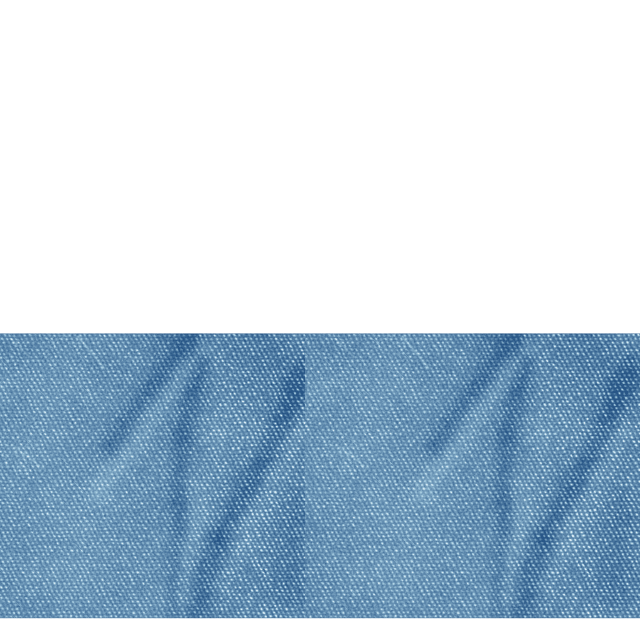
A Shadertoy shader for this texture:

```glsl
const float CLOTH_BOTTOM = 0.034;
const float CLOTH_TOP = 0.479;
const float SEAM_X = 0.477;
const float TILE_SHIFT = 0.507;

vec2 hash2(vec2 cell) {
    vec3 h = fract(cell.xyx * vec3(0.1031, 0.1030, 0.0973));
    h += dot(h, h.yzx + 33.33);
    return fract((h.xx + h.yz) * h.zy);
}

// Gradient noise, roughly -0.7 to 0.7
float gradientNoise(vec2 p) {
    vec2 i = floor(p), f = p - i;
    vec2 u = f * f * f * (f * (f * 6.0 - 15.0) + 10.0);
    vec2 e = vec2(0.0, 1.0);
    float a = dot(hash2(i) * 2.0 - 1.0, f);
    float b = dot(hash2(i + e.yx) * 2.0 - 1.0, f - e.yx);
    float c = dot(hash2(i + e.xy) * 2.0 - 1.0, f - e.xy);
    float d = dot(hash2(i + e.yy) * 2.0 - 1.0, f - e.yy);
    return mix(mix(a, b, u.x), mix(c, d, u.x), u.y);
}

float cloudNoise(vec2 p) {
    float sum = 0.0, amp = 0.6;
    for (int i = 0; i < 3; i++) {
        sum += amp * gradientNoise(p);
        p = p * 2.03 + 17.3;
        amp *= 0.55;
    }
    return sum;
}

// Soft ridge around a segment
float crease(vec2 p, vec2 a, vec2 b, float width) {
    vec2 ab = b - a;
    float t = clamp(dot(p - a, ab) / dot(ab, ab), 0.0, 1.0);
    vec2 d = (p - a - ab * t) / width;
    return exp(-dot(d, d));
}

float foldShade(vec2 p) {
    p += 0.006 * vec2(gradientNoise(p * 18.0), gradientNoise(p * 18.0 + 40.0));
    // Shadowed valleys
    float dark = crease(p, vec2(0.300, 0.475), vec2(0.172, 0.303), 0.019);
    dark += 0.5 * crease(p, vec2(0.245, 0.470), vec2(0.290, 0.475), 0.030);
    dark += max(crease(p, vec2(0.313, 0.435), vec2(0.282, 0.310), 0.018),
                0.8 * crease(p, vec2(0.282, 0.310), vec2(0.277, 0.180), 0.016));
    dark += max(crease(p, vec2(0.480, 0.430), vec2(0.420, 0.295), 0.021),
                crease(p, vec2(0.420, 0.295), vec2(0.345, 0.165), 0.019));
    dark += 0.8 * crease(p, vec2(0.340, 0.150), vec2(0.308, 0.045), 0.020);
    dark += 0.6 * crease(p, vec2(0.280, 0.160), vec2(0.265, 0.045), 0.013);
    dark += 0.45 * crease(p, vec2(0.400, 0.465), vec2(0.460, 0.400), 0.050);
    dark += 0.5 * crease(p, vec2(0.465, 0.210), vec2(0.450, 0.070), 0.030);
    // Lit ridges
    float light = max(crease(p, vec2(0.318, 0.455), vec2(0.245, 0.365), 0.014),
                      crease(p, vec2(0.245, 0.365), vec2(0.155, 0.230), 0.020));
    light += 0.8 * crease(p, vec2(0.312, 0.230), vec2(0.283, 0.070), 0.015);
    light += 0.7 * crease(p, vec2(0.465, 0.320), vec2(0.345, 0.090), 0.018);
    light += 0.4 * crease(p, vec2(0.350, 0.360), vec2(0.335, 0.270), 0.028);
    light += 0.55 * crease(p, vec2(0.040, 0.290), vec2(0.130, 0.120), 0.100);
    light += 0.35 * crease(p, vec2(0.050, 0.410), vec2(0.110, 0.390), 0.040);
    return 0.18 * light - 0.27 * dark;
}

// Slanted bright stitches on staggered rows
float twill(vec2 p, vec2 pitch) {
    vec2 q = p / pitch;
    q += 0.35 * vec2(gradientNoise(p * 60.0), gradientNoise(p * 60.0 + 9.0));
    float row = floor(q.y);
    q.x += row * 0.38;
    vec2 d = fract(q) - 0.5;
    d.x += 0.22 * d.y;
    float strength = 0.5 + hash2(vec2(floor(q.x), row)).x;
    return strength * exp(-14.0 * d.x * d.x - 8.0 * d.y * d.y) - 0.29;
}

// Thin pale threads running down to the right
float slubs(vec2 p) {
    vec2 along = vec2(p.x - p.y, p.x + p.y) * 0.7071;
    float threads = smoothstep(0.30, 0.60, gradientNoise(along * vec2(28.0, 330.0)));
    return threads * smoothstep(0.34, 0.10, p.x);
}

vec3 denim(vec2 p) {
    float tone = 0.47 + foldShade(p) + 0.16 * cloudNoise(p * 14.0);
    float contrast = 0.65 + 0.25 * smoothstep(0.25, 0.42, p.x);
    tone += contrast * twill(p, vec2(0.0078, 0.0057));
    tone += 0.32 * gradientNoise(p * 260.0) + 0.22 * gradientNoise(p * 430.0);
    tone += 0.22 * slubs(p);
    tone += 0.35 * crease(p, vec2(0.122, 0.474), vec2(0.163, 0.425), 0.0017);
    tone += 0.25 * crease(p, vec2(0.018, 0.470), vec2(0.045, 0.443), 0.0017);
    tone += 0.25 * crease(p, vec2(0.025, 0.300), vec2(0.065, 0.270), 0.0017);
    tone -= 0.12 * smoothstep(CLOTH_TOP - 0.005, CLOTH_TOP, p.y);
    vec3 indigo = vec2(0.20, 0.0).xyy + vec3(0.0, 0.38, 0.56);
    vec3 faded = vec3(0.64, 0.79, 0.87);
    vec3 color = mix(indigo, faded, clamp(tone, -0.1, 1.0));
    return mix(color, vec3(0.86, 0.92, 0.95), smoothstep(0.95, 1.4, tone));
}

void mainImage(out vec4 fragColor, in vec2 fragCoord) {
    vec2 uv = fragCoord / iResolution.xy;
    float pixel = 0.7 / iResolution.y;

    // Two neighbouring swatches meet at the seam
    vec2 p = vec2(uv.x - TILE_SHIFT * step(SEAM_X, uv.x), uv.y);

    float cloth = smoothstep(-pixel, pixel, uv.y - CLOTH_BOTTOM)
                * smoothstep(-pixel, pixel, CLOTH_TOP - uv.y);
    fragColor = vec4(mix(vec3(1.0), denim(p), cloth), 1.0);
}
```
